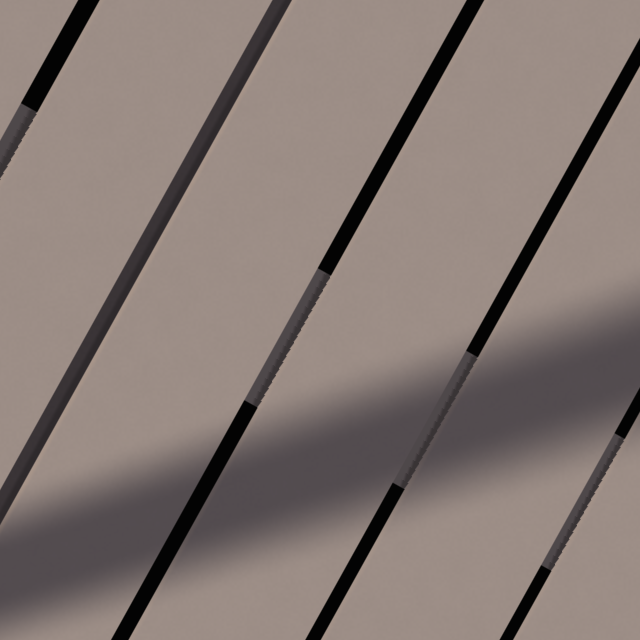
Write a three.js fragment shader that draws this texture.

```glsl
// Slanted taupe deck boards with dark gaps, a joist beneath and a soft shadow across.
#define PITCH 0.302        // horizontal spacing of the gaps
#define SLANT 0.556        // sideways run of a gap per unit of height
#define FIRST_GAP 0.187    // where gap 0 meets the bottom edge
#define GAP_WIDTH 0.0272   // horizontal width of gap 0
#define GAP_TAPER 0.0031   // narrowing per gap toward the right
#define BACKED_GAP -1.0    // gap with a beam along its whole length
#define JOIST_LOW 0.587
#define JOIST_HIGH 0.857
#define SHADOW_BASE 0.102
#define SHADOW_SLOPE 0.332
#define EDGE 0.0016        // edge softness

varying vec2 vUv;

const vec3 BOARD = vec3(0.613, 0.555, 0.526);
const vec3 SHADE = vec3(0.325, 0.297, 0.310);
const vec3 VOID_DARK = vec3(0.012, 0.013, 0.010);
const vec3 BEAM = vec3(0.205, 0.184, 0.193);
const vec3 JOIST = vec3(0.285, 0.260, 0.268);

float hash(vec2 p) {
  p = fract(p * vec2(0.1031, 0.1137));
  p += dot(p, p.yx + 33.33);
  return fract((p.x + p.y) * p.x * 17.0);
}

float noise(vec2 p) {
  vec2 i = floor(p);
  vec2 f = fract(p);
  f = f * f * (3.0 - 2.0 * f);
  float low = mix(hash(i), hash(i + vec2(1.0, 0.0)), f.x);
  float high = mix(hash(i + vec2(0.0, 1.0)), hash(i + 1.0), f.x);
  return mix(low, high, f.y);
}

float above(float edge, float x) {
  return smoothstep(edge - EDGE, edge + EDGE, x);
}

// Soft diagonal band, blurrier toward the right
float shadowMask(vec2 p) {
  float s = p.y - SHADOW_BASE - SHADOW_SLOPE * p.x;
  float halfWidth = 0.083 + 0.010 * p.x;
  float blur = 0.052 + 0.018 * p.x;
  float lower = smoothstep(-halfWidth - blur, -halfWidth + blur, s);
  float upper = smoothstep(halfWidth - blur, halfWidth + blur, s);
  return lower * (1.0 - upper);
}

void main() {
  vec2 p = vUv;

  // Across and along the slanted boards
  float u = (p.x - FIRST_GAP - SLANT * p.y) / PITCH;
  float gap = floor(u + 0.5);
  float d = (u - gap) * PITCH;
  float along = p.y + SLANT * p.x;
  float halfGap = 0.5 * (GAP_WIDTH - GAP_TAPER * gap);
  float backed = 1.0 - step(0.5, abs(gap - BACKED_GAP));

  // Board faces: faint mottling, grain and cast shadow
  float shadow = shadowMask(p);
  float grain = (noise(p * 250.0) - 0.5) * 0.014 + (noise(p * 35.0) - 0.5) * 0.010;
  vec3 color = mix(BOARD, SHADE, shadow) * (1.0 + grain);

  // Rounded right lip of each gap
  float lip = above(halfGap, d) * (1.0 - smoothstep(halfGap + 0.002, halfGap + 0.011, d));
  vec3 lipTint = mix(vec3(1.07, 1.05, 1.02), vec3(1.15, 1.12, 1.06), shadow);
  color *= mix(vec3(1.0), lipTint, lip * (0.65 + 0.35 * backed));

  // Joist seen through the gaps, darker along a ragged right side
  float joist = above(JOIST_LOW, along) * (1.0 - above(JOIST_HIGH, along));
  float ragged = (fract(along * 75.0) - 0.5) * 0.003 * (1.0 - backed);
  float side = smoothstep(-0.1, 0.5, (d + ragged) / halfGap);
  vec3 joistColor = JOIST * mix(1.08, 0.78, side);
  vec3 beamColor = BEAM * mix(1.10, 0.88, side) * (1.0 + 2.0 * grain);

  // Gap interior
  vec3 inside = mix(VOID_DARK, joistColor, joist);
  inside = mix(inside, beamColor, backed);
  float raggedEdge = halfGap + ragged * 0.6 * joist;
  float opening = above(-halfGap, d) * (1.0 - above(raggedEdge, d));
  color = mix(color, inside, opening);

  gl_FragColor = vec4(color, 1.0);
}
```
